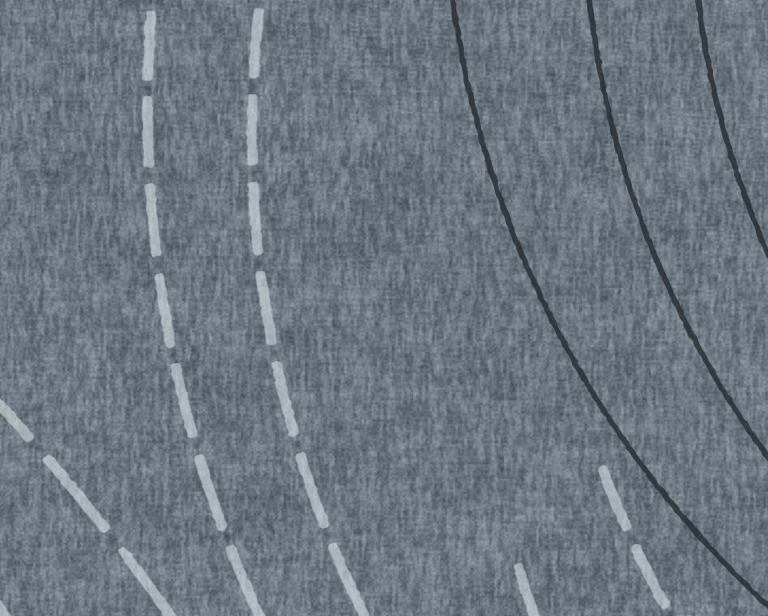
A Shadertoy shader for this pattern:

```glsl
const vec3 CLOTH = vec3(0.418, 0.462, 0.502);
const vec3 CHALK = vec3(0.675, 0.71, 0.735);
const vec3 INK = vec3(0.205, 0.225, 0.25);
const float DASH_FILL = 0.82;

float hash(vec2 p) {
    return fract(sin(dot(p, vec2(127.1, 311.7))) * 43758.5453);
}

float noise(vec2 p) {
    vec2 cell = floor(p), f = fract(p);
    f = f * f * (3.0 - 2.0 * f);
    float low = mix(hash(cell), hash(cell + vec2(1, 0)), f.x);
    float high = mix(hash(cell + vec2(0, 1)), hash(cell + vec2(1, 1)), f.x);
    return mix(low, high, f.y);
}

// Coverage of a shape from its signed distance
float cover(float dist, float soft) {
    return 1.0 - smoothstep(-soft, soft, dist);
}

// Woven threads, grain and faint mottling, centred on zero
float weave(vec2 p) {
    vec2 bend = vec2(0.003 * (noise(p * vec2(30.0, 60.0)) - 0.5), 0.0);
    float warp = smoothstep(0.2, 0.85, noise((p + bend) * vec2(205.0, 42.0))) - 0.46;
    float fineWarp = noise((p + bend) * vec2(270.0, 95.0) + 31.0) - 0.5;
    float weft = noise(p * vec2(38.0, 230.0) + 57.0) - 0.5;
    float grain = noise(p * 290.0 + 13.0) - 0.5;
    float mottle = noise(p * vec2(9.0, 22.0) + 5.0) - 0.5;
    return 0.085 * warp + 0.085 * fineWarp + 0.065 * weft + 0.11 * grain + 0.04 * mottle;
}

float arcDistance(vec2 p, vec2 centre, float radius) {
    return abs(length(p - centre) - radius);
}

// x: distance to the dashes, y: distance to the gap centres
vec2 dashedArc(vec2 p, vec2 centre, float radius, float start, float rate) {
    vec2 d = p - centre;
    float along = radius * atan(-d.y, abs(d.x)) - start;
    float across = length(d) - radius;
    float phase = along * (rate - 0.55 * along);
    float slot = max(floor(phase), 0.0);
    float pitch = 1.0 / (rate - 1.1 * along);
    float halfWidth = 0.0083, corner = 0.006;

    vec2 local = vec2((phase - slot - 0.5 * DASH_FILL) * pitch, across);
    vec2 q = abs(local) - vec2(0.5 * DASH_FILL * pitch, halfWidth) + corner;
    float dash = length(max(q, 0.0)) + min(max(q.x, q.y), 0.0) - corner;

    float gapOffset = (phase - slot - 0.5 * (1.0 + DASH_FILL)) * pitch;
    return vec2(dash, length(vec2(gapOffset, across)));
}

vec2 nearest(vec2 a, vec2 b) {
    return min(a, b);
}

void mainImage(out vec4 fragColor, in vec2 fragCoord) {
    vec2 p = fragCoord / iResolution.y;
    float soft = 0.8 / iResolution.y;
    float threads = weave(p);

    // Woven ground
    vec3 color = CLOTH + threads * vec3(1.0, 1.0, 0.97);

    // Brush wobble shared by all strokes
    vec2 wobble = vec2(noise(p * 130.0), noise(p * 130.0 + 71.0)) - 0.5;
    vec2 q = p + vec2(0.0035, -0.002) + 0.003 * wobble;

    // Dashed chalk strokes
    vec2 sweep = vec2(-2.640, -2.078);
    vec2 dashes = dashedArc(q, vec2(2.2075, 0.823), 1.9645, -0.158, 7.26);
    dashes = nearest(dashes, dashedArc(q, vec2(2.1745, 0.779), 1.762, -0.2055, 7.26));
    dashes = nearest(dashes, dashedArc(q, sweep, 3.583, -2.729, 5.5));
    dashes = nearest(dashes, dashedArc(q, sweep, 3.368, -2.30, 5.5));
    dashes = nearest(dashes, dashedArc(q, vec2(2.508, 0.805), 1.629, 0.5757, 7.3));
    dashes = nearest(dashes, dashedArc(q, vec2(2.410, 0.531), 1.629, 0.4537, 7.3));

    // Dark smudges between dashes
    color = mix(color, INK, 0.42 * cover(dashes.y - 0.005, 0.004));
    color = mix(color, CHALK + 0.45 * threads, cover(dashes.x, soft + 0.0006));

    // Solid ink arcs
    float ink = arcDistance(q, vec2(2.359, 1.216), 1.635);
    ink = min(ink, arcDistance(q, vec2(2.494, 1.169), 1.543));
    ink = min(ink, arcDistance(q, vec2(2.599, 1.178), 1.473));
    color = mix(color, INK + 0.2 * threads, cover(ink - 0.0044, soft));

    fragColor = vec4(clamp(color, 0.0, 1.0), 1.0);
}
```
